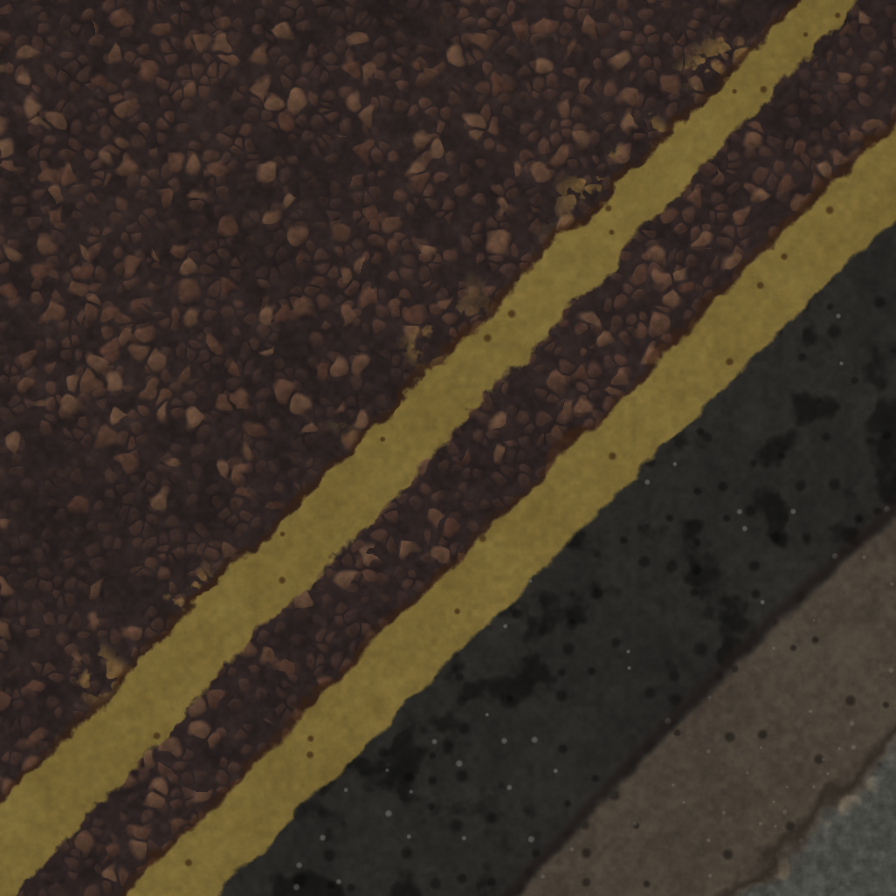
This texture is drawn by a three.js fragment shader. Its source:

```glsl
// Worn double yellow lines running diagonally between stony asphalt and a kerb.
varying vec2 vUv;

float hash(vec2 p) {
  p = fract(p * vec2(0.1031, 0.1173));
  p += dot(p, p.yx + 33.33);
  return fract((p.x + p.y) * p.x * 7.31);
}

float noise(vec2 p) {
  vec2 i = floor(p), f = fract(p);
  f = f * f * (3.0 - 2.0 * f);
  return mix(mix(hash(i), hash(i + vec2(1, 0)), f.x),
             mix(hash(i + vec2(0, 1)), hash(i + vec2(1, 1)), f.x), f.y);
}

float fbm(vec2 p) {
  float sum = 0.0, amp = 0.5;
  for (int i = 0; i < 4; i++) {
    sum += amp * noise(p);
    p = mat2(1.6, 1.2, -1.2, 1.6) * p + 7.3;
    amp *= 0.5;
  }
  return sum / 0.9375;
}

// Angular pebbles: x = coverage, y = random value per pebble, z = facet light
vec3 pebbles(vec2 p) {
  vec2 cell = floor(p), nearest = vec2(0.0), offset = vec2(0.0);
  float first = 9.0, second = 9.0;
  for (int j = -1; j <= 1; j++)
    for (int i = -1; i <= 1; i++) {
      vec2 c = cell + vec2(i, j);
      vec2 r = c + vec2(hash(c + 11.0), hash(c + 57.0)) - p;
      float dist = length(r);
      if (dist < first) {
        second = first;
        first = dist;
        nearest = c;
        offset = r;
      } else second = min(second, dist);
    }
  float cover = smoothstep(0.04, 0.28, second - first) * smoothstep(0.62, 0.3, first);
  return vec3(cover, hash(nearest + 91.0), 1.0 + 0.5 * dot(offset, vec2(0.5, -0.8)));
}

// Soft round spots scattered one per cell, kept with the given chance
float spots(vec2 p, float chance, float radius) {
  vec2 c = floor(p);
  vec2 center = 0.3 + 0.4 * vec2(hash(c + 3.0), hash(c + 29.0));
  float size = radius * (0.5 + 0.5 * hash(c + 71.0));
  return step(hash(c + 43.0), chance) * smoothstep(size, size * 0.3, length(fract(p) - center));
}

float band(float x, float lo, float hi, float soft) {
  return smoothstep(lo - soft, lo + soft, x) * (1.0 - smoothstep(hi - soft, hi + soft, x));
}

void main() {
  vec2 uv = vUv;
  float across = uv.x + 1.0 - uv.y;   // grows toward the lower right
  float along = uv.x + uv.y;
  float coarse = fbm(uv * 9.0);
  float medium = fbm(uv * 38.0 + 5.0);
  float fine = fbm(uv * 130.0 + 19.0);
  float ragged = across + (noise(uv * 24.0) - 0.5) * 0.018 + (fbm(uv * 60.0) - 0.5) * 0.026;

  // Asphalt with reddish and pale chippings
  vec3 color = mix(vec3(0.125, 0.1, 0.1), vec3(0.215, 0.17, 0.16), 0.65 * medium + 0.35 * coarse);
  vec2 warp = 0.45 * vec2(noise(uv * 70.0), noise(uv * 70.0 + 40.0));
  vec3 small = pebbles(uv * 62.0 + warp);
  vec3 large = pebbles(uv * 42.0 + warp + 17.0);
  float density = smoothstep(0.25, 0.65, coarse);
  vec3 smallTint = mix(vec3(0.2, 0.155, 0.145), vec3(0.31, 0.215, 0.175), small.y);
  color = mix(color, smallTint * small.z, small.x * step(0.35, small.y) * (0.35 + 0.4 * density));
  vec3 largeTint = mix(vec3(0.3, 0.2, 0.16), vec3(0.42, 0.31, 0.23), fract(large.y * 17.0));
  color = mix(color, largeTint * large.z, large.x * step(0.8 - 0.12 * density, large.y) * 0.75);
  color *= 0.8 + 0.4 * fine;

  // Paint caught on chippings above the first line
  float splash = band(across, 0.835, 0.9, 0.02) * smoothstep(0.4, 0.62, noise(vec2(along * 11.0, 4.0)));
  float flecks = smoothstep(0.52, 0.63, medium + 0.12 * (large.x - 0.4));
  color = mix(color, vec3(0.44, 0.34, 0.2) * (0.75 + 0.5 * fine), splash * flecks * 0.85);

  // Smooth dark channel
  vec3 channel = mix(vec3(0.125, 0.122, 0.115), vec3(0.19, 0.185, 0.17), 0.5 * coarse + 0.5 * medium);
  channel *= 0.85 + 0.3 * fine;
  channel *= 1.0 - 0.4 * smoothstep(0.56, 0.72, fbm(uv * 22.0 + 31.0));
  channel *= 1.0 - 0.35 * spots(uv * 34.0, 0.3, 0.38);
  channel += 0.17 * spots(uv * 38.0 + 9.0, 0.07, 0.22);
  color = mix(color, channel, smoothstep(1.18, 1.2, across));

  // Yellow lines with brown upper rims
  float lowerEdge = mix(1.012, 0.966, along * 0.5);
  float lineOne = band(ragged, 0.896, lowerEdge, 0.004);
  float lineTwo = band(across + (ragged - across) * 0.6, 1.137, 1.24, 0.004);
  float rim = max(band(ragged, 0.885, 0.905, 0.006), band(ragged, 1.125, 1.145, 0.006));
  color = mix(color, vec3(0.21, 0.125, 0.07), rim * (0.35 + 0.5 * noise(uv * 45.0)));
  vec3 paint = mix(vec3(0.41, 0.34, 0.165), vec3(0.51, 0.44, 0.235), 0.5 * medium + 0.5 * coarse);
  paint *= 0.9 + 0.2 * fine;
  paint = mix(paint, vec3(0.24, 0.16, 0.08), 0.75 * spots(uv * 36.0 + 2.0, 0.1, 0.23));
  color = mix(color, paint, max(lineOne, lineTwo));

  // Kerb stone, its shadowed joint and the paler slab beyond
  float bow = across - 0.012 * pow(2.0 * (uv.x - 0.79), 2.0) / 0.17 + (medium - 0.5) * 0.012;
  vec3 kerb = mix(vec3(0.235, 0.205, 0.175), vec3(0.325, 0.29, 0.245), 0.5 * coarse + 0.5 * medium);
  kerb *= 0.85 + 0.3 * fine;
  kerb *= 1.0 - 0.4 * spots(uv * 30.0 + 6.0, 0.25, 0.25);
  kerb += 0.08 * spots(uv * 70.0, 0.08, 0.3);
  color = mix(color, kerb, smoothstep(1.555, 1.572, bow));
  color = mix(color, vec3(0.13, 0.1, 0.09), 0.7 * band(bow, 1.545, 1.56, 0.009));
  float slab = across + (medium - 0.5) * 0.05;
  color = mix(color, vec3(0.28, 0.28, 0.26) * (0.75 + 0.5 * fine), smoothstep(1.82, 1.85, slab));
  color = mix(color, vec3(0.15, 0.125, 0.105), 0.65 * band(slab, 1.81, 1.825, 0.01));
  color += vec3(0.13, 0.1, 0.07) * band(slab, 1.83, 1.85, 0.01) * smoothstep(0.5, 0.7, noise(uv * 40.0));

  gl_FragColor = vec4(color, 1.0);
}
```
